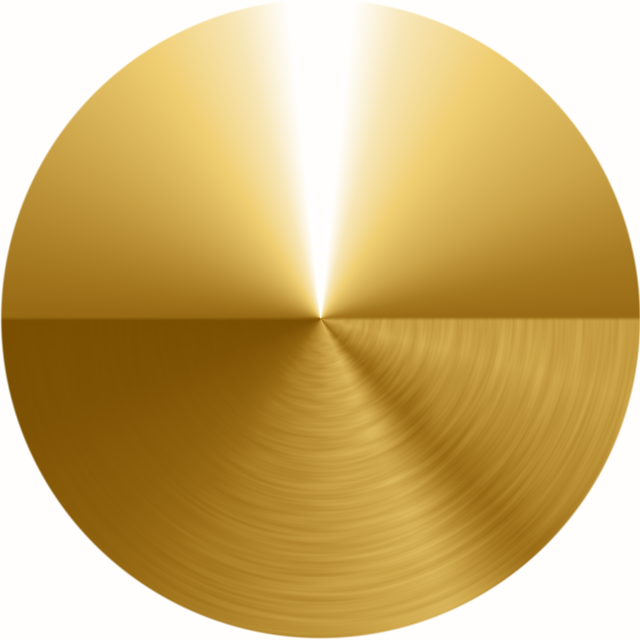
Give the GLSL for this background, as a three.js fragment shader.

```glsl
// A brushed gold disc on white, lit as a conical gradient around its hub.
// Each half maps its angle to a metal tone, and a tone ramp gives the colour;
// gradient noise stretched along the rings adds lathe marks to the lower half.

varying vec2 vUv;

const vec2 CENTER = vec2(0.501, 0.502);
const float RADIUS = 0.499;
const float EDGE = 0.0022;          // half width of the smoothed rim
const float SEAM = 0.004;           // half width of the horizontal seam
const float RING_FREQUENCY = 105.0; // lathe marks per canvas unit
const float RING_STRETCH = 2.2;     // noise cells per radian along a ring
const float RING_STRENGTH = 0.085;

const vec3 PAPER = vec3(1.0, 0.996, 0.988);
const vec3 UMBER = vec3(0.47, 0.30, 0.0);
const vec3 BRONZE = vec3(0.60, 0.42, 0.08);
const vec3 GOLD = vec3(0.78, 0.62, 0.26);
const vec3 PALE_GOLD = vec3(0.94, 0.81, 0.45);

// Linear 0 to 1 ramp between two bounds.
float ramp(float from, float to, float x) {
  return clamp((x - from) / (to - from), 0.0, 1.0);
}

vec2 hashGradient(vec2 cell) {
  float h = fract(sin(dot(cell, vec2(127.1, 311.7))) * 43758.5);
  return vec2(cos(6.2832 * h), sin(6.2832 * h));
}

float gradientNoise(vec2 p) {
  vec2 i = floor(p);
  vec2 f = p - i;
  vec2 u = f * f * f * (f * (f * 6.0 - 15.0) + 10.0);
  vec2 e = vec2(1.0, 0.0);
  float bottom = mix(dot(hashGradient(i), f),
                     dot(hashGradient(i + e.xy), f - e.xy), u.x);
  float top = mix(dot(hashGradient(i + e.yx), f - e.yx),
                  dot(hashGradient(i + e.xx), f - e.xx), u.x);
  return mix(bottom, top, u.y);
}

// Tone of the upper half; degrees run from the right, over the top.
float upperTone(float a) {
  float t = mix(0.24, 0.33, ramp(0.0, 12.0, a));
  t = mix(t, 0.53, ramp(12.0, 30.0, a));
  t = mix(t, 0.75, ramp(30.0, 57.0, a));
  t = mix(t, 0.87, ramp(57.0, 74.0, a));
  t = mix(t, 1.0, ramp(74.0, 84.0, a));
  t = mix(t, 0.87, ramp(96.0, 106.0, a));
  t = mix(t, 0.75, ramp(106.0, 122.0, a));
  t = mix(t, 0.53, ramp(122.0, 146.0, a));
  t = mix(t, 0.37, ramp(146.0, 163.0, a));
  return mix(t, 0.23, ramp(163.0, 180.0, a));
}

// Tone of the lower half; degrees run from the right, under the bottom.
float lowerTone(float a) {
  float t = mix(0.49, 0.53, ramp(0.0, 14.0, a));
  t = mix(t, 0.40, ramp(14.0, 32.0, a));
  t = mix(t, 0.27, ramp(32.0, 47.0, a));
  t = mix(t, 0.58, smoothstep(47.0, 67.0, a));
  t = mix(t, 0.46, ramp(67.0, 90.0, a));
  t = mix(t, 0.31, ramp(90.0, 117.0, a));
  t = mix(t, 0.16, ramp(117.0, 136.0, a));
  t = mix(t, 0.05, ramp(136.0, 160.0, a));
  return mix(t, 0.02, ramp(160.0, 180.0, a));
}

vec3 metalColor(float tone) {
  vec3 c = mix(UMBER, BRONZE, ramp(0.0, 0.25, tone));
  c = mix(c, GOLD, ramp(0.25, 0.5, tone));
  c = mix(c, PALE_GOLD, ramp(0.5, 0.75, tone));
  return mix(c, PAPER, ramp(0.75, 1.0, tone));
}

// Fine and coarse marks running along the rings.
float latheMarks(float r, float angle) {
  vec2 p = vec2(r * RING_FREQUENCY, angle * RING_STRETCH);
  return gradientNoise(p) + 0.6 * gradientNoise(p * vec2(2.1, 1.4) + 17.3);
}

void main() {
  vec2 p = vUv - CENTER;
  float r = length(p);
  float upAngle = atan(max(p.y, 0.00001), p.x);
  float downAngle = atan(max(-p.y, 0.00001), p.x);
  float downDegrees = degrees(downAngle);

  // Marks are strongest at the lower right and fade into the dark left.
  float grain = mix(1.0, 0.15, smoothstep(80.0, 155.0, downDegrees));
  grain *= smoothstep(0.0, 0.06, r);
  float lower = lowerTone(downDegrees)
              + RING_STRENGTH * grain * latheMarks(r, downAngle);

  // Join the halves, then lay the disc on the paper.
  float tone = mix(lower, upperTone(degrees(upAngle)),
                   smoothstep(-SEAM, SEAM, p.y));
  float disc = 1.0 - smoothstep(RADIUS - EDGE, RADIUS + EDGE, r);
  gl_FragColor = vec4(mix(PAPER, metalColor(tone), disc), 1.0);
}
```
